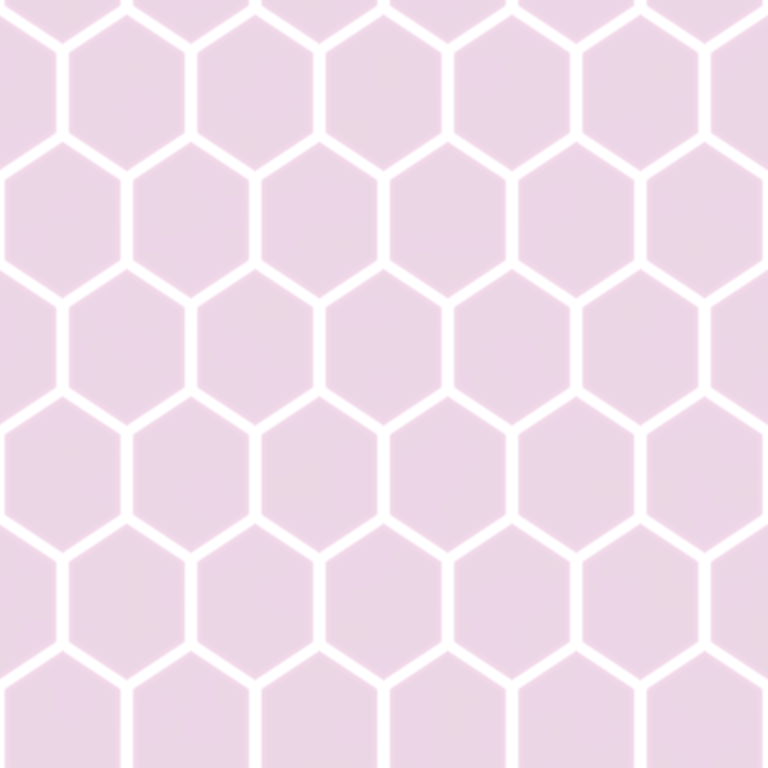
Reproduce this pattern procedurally as a WebGL 2 fragment shader.

```glsl
#version 300 es
precision highp float;
// Honeycomb of pale pink-lilac hexagons divided by soft white walls.
// Two interleaved rectangular lattices give the cell centres; the distance
// to the nearest wall sets the white line, its pink fringe and the fill.

uniform vec2 u_resolution;
out vec4 fragColor;

const vec2  PITCH = vec2(0.1672, 0.1657);       // column and row spacing
const vec2  ORIGIN = vec2(0.4995, 0.5477);      // centre of one cell
const float UPRIGHT_HALF_WIDTH = 0.0081;        // vertical walls
const float SLANT_HALF_WIDTH = 0.0071;          // sloping walls
const float CORNER_ROUNDING = 0.003;
const float EDGE_SOFTNESS = 0.0028;             // half width of the blurred edge
const float FRINGE_WIDTH = 0.011;               // fade from edge tint to fill
const float TINT_SCALE = 22.0;                  // tint patches across the canvas
const float TINT_AMOUNT = 0.5;

const vec3 WALL_COLOR = vec3(1.0);
const vec3 FRINGE_COLOR = vec3(0.948, 0.850, 0.917);
const vec3 FILL_COLOR = vec3(0.922, 0.840, 0.895);
const vec3 TINT_COLOR = vec3(0.925, 0.832, 0.910);

float hash(vec2 p) {
    return fract(sin(dot(p, vec2(127.1, 311.7))) * 43758.5453);
}

float valueNoise(vec2 p) {
    vec2 cell = floor(p);
    vec2 f = fract(p);
    f = f * f * (3.0 - 2.0 * f);
    float low = mix(hash(cell), hash(cell + vec2(1.0, 0.0)), f.x);
    float high = mix(hash(cell + vec2(0.0, 1.0)), hash(cell + 1.0), f.x);
    return mix(low, high, f.y);
}

float smoothMin(float a, float b, float k) {
    float h = max(k - abs(a - b), 0.0) / k;
    return min(a, b) - 0.25 * h * h * k;
}

// Depth inside the fill of a hexagon centred at zero, negative on the wall.
float hexDepth(vec2 offset) {
    vec2 d = abs(offset);
    vec2 slantNormal = normalize(vec2(PITCH.y / 3.0, PITCH.x / 2.0));
    float upright = 0.5 * PITCH.x - d.x - UPRIGHT_HALF_WIDTH;
    float slant = dot(slantNormal, vec2(0.0, PITCH.y * 2.0 / 3.0) - d) - SLANT_HALF_WIDTH;
    return smoothMin(upright, slant, CORNER_ROUNDING);
}

// Offset from the nearest point of a rectangular lattice.
vec2 latticeOffset(vec2 p, vec2 period) {
    return p - period * floor(p / period + 0.5);
}

void main() {
    vec2 uv = gl_FragCoord.xy / u_resolution;
    float pixel = 1.0 / min(u_resolution.x, u_resolution.y);

    // Even rows, and odd rows shifted by half a column
    vec2 period = PITCH * vec2(1.0, 2.0);
    vec2 p = uv - ORIGIN;
    float depth = max(hexDepth(latticeOffset(p, period)),
                      hexDepth(latticeOffset(p - 0.5 * period, period)));

    // Faint uneven tint in the fill
    float tint = TINT_AMOUNT * valueNoise(uv * TINT_SCALE);
    vec3 fill = mix(FILL_COLOR, TINT_COLOR, tint);

    // Fringe near the walls, then the soft white wall itself
    vec3 color = mix(FRINGE_COLOR, fill, smoothstep(0.0, FRINGE_WIDTH, depth));
    float softness = max(EDGE_SOFTNESS, pixel);
    color = mix(WALL_COLOR, color, smoothstep(-softness, softness, depth));

    fragColor = vec4(color, 1.0);
}
```
